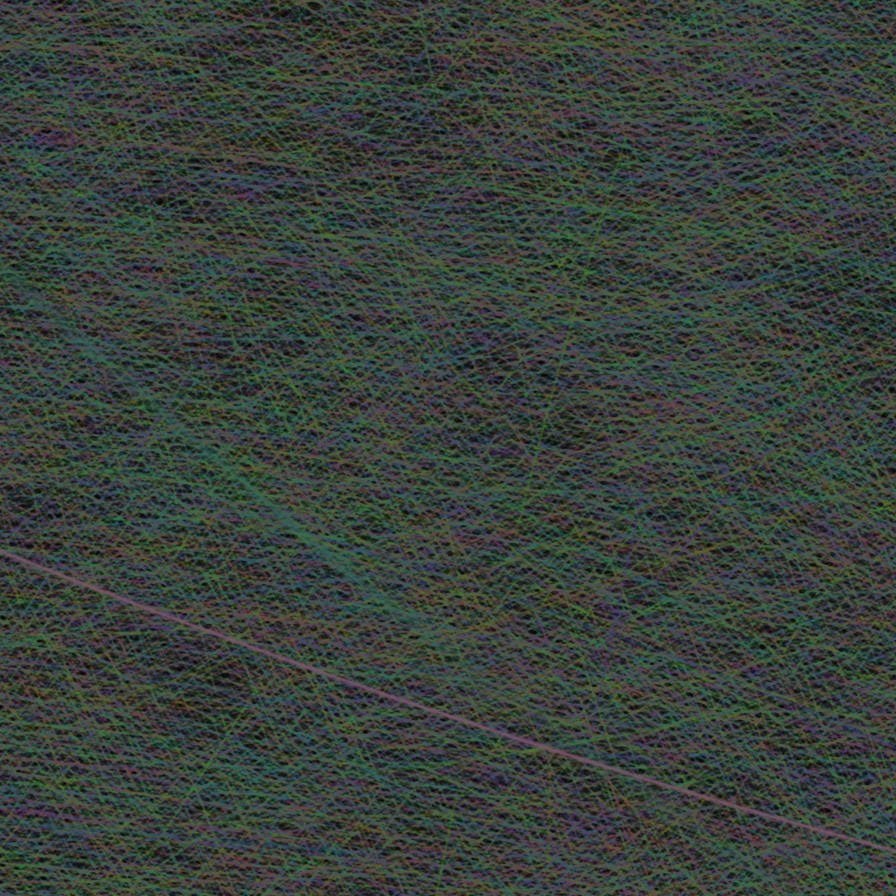
A Shadertoy shader for this texture:

```glsl
float hash(vec2 p) {
    vec3 q = fract(vec3(p.xyx) * vec3(0.1031, 0.1030, 0.0973));
    q += dot(q, q.yzx + 33.33);
    return fract((q.x + q.y) * q.z);
}

float noise(vec2 p) {
    vec2 i = floor(p), f = fract(p);
    f = f * f * (3.0 - 2.0 * f);
    return mix(mix(hash(i), hash(i + vec2(1, 0)), f.x),
               mix(hash(i + vec2(0, 1)), hash(i + vec2(1, 1)), f.x), f.y);
}

// Muted hue with a slight lean to green
vec3 fibreColor(float hue) {
    return vec3(0.297, 0.34, 0.305) + 0.17 * cos(6.2832 * (hue - vec3(0.0, 0.333, 0.667)));
}

// Soft cross-section of a thread
float thread(float distance, float width) {
    float d = distance / width;
    return exp(-d * d);
}

void mainImage(out vec4 fragColor, in vec2 fragCoord) {
    vec2 uv = fragCoord / iResolution.xy;
    vec2 p = fragCoord / iResolution.y;
    float pixel = 1.0 / iResolution.y;
    float fineWidth = max(0.0013, 0.7 * pixel);

    // Bowed layers of fibres fanned around a gentle downward slope
    vec3 colorSum = vec3(0.0);
    float weight = 0.0;
    for (int i = 0; i < 30; i++) {
        float id = float(i);
        float fan = (id + hash(vec2(id, 3.7))) / 15.0 - 1.0;
        float angle = -0.13 + 0.65 * fan + 0.65 * fan * fan * fan;
        vec2 along = vec2(cos(angle), sin(angle));
        vec2 q = p - 0.5;
        float u = dot(q, along);
        float v = dot(q, vec2(-along.y, along.x));
        v += 0.4 * (hash(vec2(id, 4.4)) - 0.5) * u * u + 0.012 * sin(5.0 * u + id * 2.1);

        float row = v / 0.0098 + id * 0.37;
        float strip = floor(row) + 200.0 + id * 311.0;
        float offset = fract(row) - 0.5 - 0.6 * (hash(vec2(strip, 1.3)) - 0.5);
        float breaks = noise(vec2(u * 8.0 + 40.0, strip * 7.0));
        float patches = noise(p * 8.0 + id * 13.1);
        float strength = thread(offset * 0.0098, fineWidth)
                       * smoothstep(0.2, 0.7, 0.65 * breaks + 0.35 * patches);
        colorSum += strength * fibreColor(hash(vec2(strip, 8.9)));
        weight += strength;
    }
    // Thin coverage leaves dark gaps in the weave
    vec3 fibres = (colorSum + 0.05 * vec3(0.28, 0.32, 0.29)) / (weight + 0.05);
    vec3 color = fibres * smoothstep(-0.9, 6.2, weight);

    // Faint long strands crossing the whole canvas
    for (int i = 0; i < 40; i++) {
        float id = float(i) + 50.0;
        float angle = mix(-0.8, 0.4, hash(vec2(id, 2.2)));
        if (i % 5 == 0) angle += 1.6;
        vec2 q = p - vec2(hash(vec2(id, 5.1)), hash(vec2(id, 9.4)));
        float u = dot(q, vec2(cos(angle), sin(angle)));
        float v = dot(q, vec2(-sin(angle), cos(angle)));
        v += 0.2 * (hash(vec2(id, 6.6)) - 0.5) * u * u;
        float fade = smoothstep(0.2, 0.7, noise(vec2(u * 4.0 + 20.0, id * 3.0)));
        vec3 tint = fibreColor(mix(0.1, 0.8, hash(vec2(id, 7.3))));
        color = mix(color, tint, 0.42 * fade * thread(v, max(0.0016, 0.8 * pixel)));
    }

    // Broad teal bundle
    float bundle = (uv.y - (0.70 - 0.92 * uv.x + 0.15 * uv.x * uv.x)) * 0.77;
    float bundleFade = 0.4 + 0.6 * noise(vec2(uv.x * 7.0, 4.0));
    float bundleAlpha = 0.45 * thread(bundle, 0.007)
                      + 0.3 * thread(bundle + 0.03 * (uv.x - 0.3), 0.0025);
    color = mix(color, vec3(0.20, 0.41, 0.35), bundleAlpha * bundleFade);

    // Single sharp pink strand
    float strand = (uv.y - (0.385 - 0.40 * uv.x + 0.065 * uv.x * uv.x)) * 0.94;
    color = mix(color, vec3(0.48, 0.34, 0.42), 0.88 * thread(strand, max(0.0023, pixel)));

    fragColor = vec4(color, 1.0);
}
```
